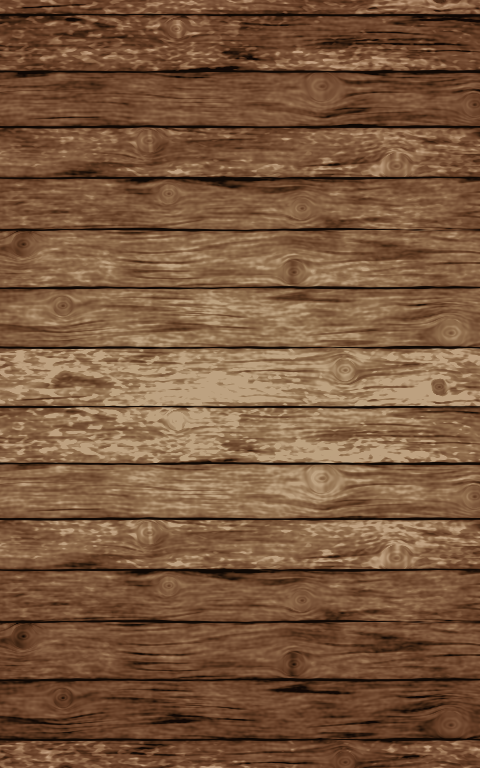
Reproduce this texture procedurally as a Shadertoy shader.

```glsl
// Weathered horizontal boards: a stack of seven planks that repeats down the canvas.
// Stretched gradient noise makes grain, cracks and worn paint; the grain flows around
// knots like a stream around stones, and a soft central light shades the whole.

const float STACKS = 1.959;       // plank stacks per canvas height
const float STACK_START = 0.038;  // top of the first whole stack
const int PLANK_COUNT = 7;

// Per plank: top edge, wear, first knot x, second knot x (negative: no knot)
const vec4 PLANKS[7] = vec4[7](
    vec4(0.000, 0.95, 0.45, -1.0),
    vec4(0.145, 0.15, 0.82, 1.21),
    vec4(0.286, 0.70, 0.38, 1.01),
    vec4(0.416, 0.35, 0.43, 0.77),
    vec4(0.548, 0.30, 0.06, 0.75),
    vec4(0.696, 0.20, 0.16, 1.15),
    vec4(0.849, 0.95, 0.88, 1.12));

const vec3 GAP   = vec3(0.06, 0.03, 0.015);
const vec3 DARK  = vec3(0.25, 0.15, 0.08);
const vec3 BROWN = vec3(0.38, 0.24, 0.15);
const vec3 OAK   = vec3(0.47, 0.33, 0.23);
const vec3 TAN   = vec3(0.57, 0.44, 0.32);
const vec3 PALE  = vec3(0.74, 0.63, 0.52);

vec2 hash2(vec2 p) {
    vec3 q = fract(p.xyx * vec3(0.1031, 0.1030, 0.0973));
    q += dot(q, q.yzx + 33.33);
    return fract((q.xx + q.yz) * q.zy);
}

float corner(vec2 cell, vec2 offset) {
    return dot(hash2(cell) * 2.0 - 1.0, offset);
}

// Gradient noise, roughly -0.7 to 0.7
float noise(vec2 p) {
    vec2 i = floor(p), f = p - i;
    vec2 u = f * f * f * (f * (f * 6.0 - 15.0) + 10.0);
    vec2 e = vec2(1.0, 0.0);
    return mix(mix(corner(i, f), corner(i + e, f - e), u.x),
               mix(corner(i + e.yx, f - e.yx), corner(i + 1.0, f - 1.0), u.x), u.y);
}

// Tone from 0 to 1 becomes a wood colour; below 0 it sinks towards the gap colour
vec3 woodColor(float tone) {
    float t = clamp(tone, -0.25, 1.0) * 4.0;
    vec3 c = mix(GAP, DARK, min(t + 1.0, 1.0));
    c = mix(c, BROWN, clamp(t, 0.0, 1.0));
    c = mix(c, OAK, clamp(t - 1.0, 0.0, 1.0));
    c = mix(c, TAN, clamp(t - 2.0, 0.0, 1.0));
    return mix(c, PALE, clamp(t - 3.0, 0.0, 1.0));
}

// Returns the grain shift (x) and the tone change (y) caused by one knot
vec2 knot(vec2 d, float radius) {
    float r = length(d * vec2(0.72, 1.0)) + 0.5 * radius * noise(d / radius * 0.9 + 20.0);
    float reach = radius * 1.9;
    float shift = -d.y * reach * reach / max(dot(d, d), reach * reach);
    float halo = 1.0 - smoothstep(radius * 0.6, radius * 1.8, r);
    float core = 1.0 - smoothstep(radius * 0.1, radius * 0.45, r);
    float rings = sin(r / radius * 8.0);
    return vec2(shift, halo * (0.05 + 0.10 * rings) - 0.40 * core);
}

// Thin dark splits along the grain, broken into long runs
float cracks(vec2 p, float density, float width) {
    float line = 1.0 - smoothstep(0.2 * width, width, abs(noise(p * vec2(2.4, density))));
    return line * smoothstep(-0.12, 0.25, noise(p * vec2(5.0, 14.0) + 50.0));
}

// Flaked pale wear: small grains gathered in long patches
float wornPaint(vec2 p, float amount) {
    float flakes = noise(p * vec2(24.0, 75.0)) + 0.9 * noise(p * vec2(55.0, 125.0) + 9.0);
    float patches = noise(p * vec2(2.2, 11.0) + 80.0);
    return amount * smoothstep(0.0, 0.4, 0.85 * flakes + 0.9 * patches + 0.35 * amount - 0.30);
}

float gapHalfWidth(float x, float seed) {
    return 0.0022 + 0.0050 * noise(vec2(x * 4.0, seed)) + 0.0022 * noise(vec2(x * 23.0, seed));
}

void mainImage(out vec4 fragColor, in vec2 fragCoord) {
    vec2 uv = fragCoord / iResolution.xy;
    float pixel = STACKS / iResolution.y;
    vec2 p = vec2(fragCoord.x, iResolution.y - fragCoord.y) * pixel;
    p.y = fract(p.y - STACK_START);

    // Find the plank
    int id = 0;
    for (int i = 1; i < PLANK_COUNT; i++) if (p.y >= PLANKS[i].x) id = i;
    vec4 plank = PLANKS[id];
    float bottom = id == PLANK_COUNT - 1 ? 1.0 : PLANKS[id + 1].x;
    float seed = float(id) + 1.0;
    vec2 offset = seed * vec2(17.3, 9.1);

    // Bend the grain, then let it flow around the knots
    vec2 grain = p;
    grain.y += 0.018 * noise(p * vec2(2.5, 6.0) + offset);
    grain.y += 0.003 * noise(p * vec2(14.0, 20.0) + offset);
    float knotTone = 0.0;
    for (int k = 0; k < 2; k++) {
        vec2 h = hash2(vec2(seed * 5.0, float(k) * 7.0 + 3.0));
        float height = mix(0.32, 0.68, float(k)) + 0.2 * (h.x - 0.5);
        vec2 center = vec2(k == 0 ? plank.z : plank.w, mix(plank.x, bottom, height));
        vec2 effect = knot(p - center, mix(0.010, 0.019, h.y));
        grain.y += effect.x;
        knotTone += effect.y;
    }
    grain += offset;

    // Light and mottling
    vec2 fromCenter = (uv - 0.5) * vec2(1.2, 2.9);
    float light = exp(-dot(fromCenter, fromCenter));
    float tone = mix(0.27, 0.90, light) + knotTone;
    tone += 0.14 * (hash2(vec2(seed, 4.0)).x - 0.5);
    tone += 0.26 * noise(grain * vec2(4.0, 14.0)) + 0.14 * noise(p * vec2(18.0, 30.0) + offset);

    // Grain, splits and wear
    tone += 0.20 * noise(grain * vec2(7.0, 60.0)) + 0.40 * noise(grain * vec2(22.0, 128.0));
    tone += 0.22 * noise(grain * vec2(75.0, 130.0) + 5.0);
    tone += 0.46 * wornPaint(grain, plank.y);
    tone -= 0.48 * cracks(grain, 34.0, 0.11) + 0.26 * cracks(grain + 31.0, 66.0, 0.17);

    // Dark uneven gaps with a soft shadow on both edges
    float above = p.y - plank.x - gapHalfWidth(p.x, seed * 3.7);
    float below = bottom - p.y - gapHalfWidth(p.x, seed * 5.3 + 40.0);
    float edge = min(above, below);
    tone -= 0.34 * exp(-max(edge, 0.0) * 190.0);
    vec3 wood = woodColor(tone) * mix(vec3(1.02, 0.97, 0.95), vec3(1.0, 1.01, 0.97), light);
    vec3 color = mix(GAP, wood, smoothstep(-0.5 * pixel, 0.6 * pixel, edge));
    fragColor = vec4(color, 1.0);
}
```
